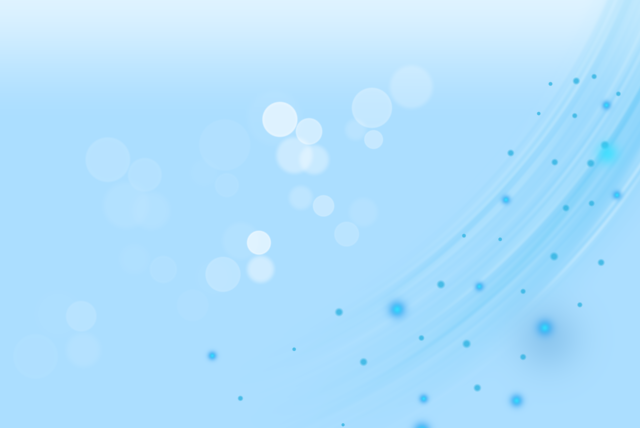
A WebGL 1 fragment shader for this background:

```glsl
precision highp float;
uniform vec2 u_resolution;

#define SKY vec3(0.67, 0.87, 1.0)
#define SKY_TOP vec3(0.88, 0.955, 1.0)
#define RIBBON vec3(0.41, 0.79, 0.97)
#define SHADOW vec3(0.45, 0.70, 0.88)
#define DOT vec3(0.18, 0.70, 0.88)
#define HALO vec3(0.16, 0.62, 0.94)
#define CORE vec3(0.20, 0.88, 1.0)
#define ARC_CENTRE vec2(0.0, 1.586)
#define DOT_COUNT 34
#define ECHO_SCALE 1.27
#define ECHO_STRENGTH 0.24

float hash(float n) {
  n = fract(n * 0.1031);
  n *= n + 33.33;
  return fract(n * (n + n));
}

float noise(float x) {
  float f = fract(x);
  return mix(hash(floor(x)), hash(floor(x) + 1.0), f * f * (3.0 - 2.0 * f));
}

float gauss(float x) {
  return exp(-x * x);
}

// Translucent disc with a slightly brighter rim
float disc(vec2 p, float radius, float blur) {
  float d = length(p);
  float rim = 0.88 + 0.12 * smoothstep(0.8, 0.97, d / radius);
  return rim * (1.0 - smoothstep(radius - blur, radius + blur, d));
}

// Light left unblocked by two discs placed either side of a midpoint
float pairGap(vec2 p, vec2 mid, vec2 arm, vec2 radii, vec2 alpha, float blur) {
  p -= mid;
  return (1.0 - alpha.x * disc(p - arm, radii.x, blur))
       * (1.0 - alpha.y * disc(p + arm, radii.y, blur));
}

// Four clusters, each a crisp pair and a blurred pair
float bokeh(vec2 p) {
  float crisp = 0.0025, soft = 0.009;
  float gap = pairGap(p, vec2(0.688, 0.707), vec2(-0.034, 0.014), vec2(0.041, 0.031), vec2(0.66, 0.52), crisp);
  gap *= pairGap(p, vec2(0.711, 0.632), vec2(-0.023, 0.005), vec2(0.041, 0.033), vec2(0.43, 0.40), soft);
  gap *= pairGap(p, vec2(0.563, 0.396), vec2(0.042, 0.037), vec2(0.028, 0.041), vec2(0.68, 0.23), crisp);
  gap *= pairGap(p, vec2(0.586, 0.404), vec2(-0.023, 0.033), vec2(0.042, 0.030), vec2(0.10, 0.50), soft);
  gap *= pairGap(p, vec2(0.871, 0.711), vec2(-0.002, 0.037), vec2(0.047, 0.022), vec2(0.33, 0.36), crisp);
  gap *= pairGap(p, vec2(0.896, 0.747), vec2(0.065, 0.050), vec2(0.049, 0.023), vec2(0.26, 0.19), soft);
  gap *= pairGap(p, vec2(0.783, 0.486), vec2(-0.027, 0.033), vec2(0.025, 0.029), vec2(0.36, 0.21), crisp);
  gap *= pairGap(p, vec2(0.776, 0.521), vec2(-0.073, 0.017), vec2(0.026, 0.032), vec2(0.25, 0.12), soft);
  return 1.0 - gap;
}

// Curved ribbons fanning out from the upper right
vec3 addRibbons(vec3 col, vec2 p) {
  vec2 q = p - ARC_CENTRE;
  float r = length(q);
  float angle = atan(q.x, -q.y);
  float band = smoothstep(1.48, 1.58, r) * (1.0 - smoothstep(1.78, 1.88, r));
  float reach = band * smoothstep(0.32, 0.95, angle);
  float inner = gauss((r - 1.57) / 0.035);
  float outer = gauss((r - 1.71) / 0.065);
  float grain = noise(r * 60.0 + angle * 3.0);
  float tint = (0.16 + 0.3 * inner + 0.52 * outer) * (0.7 + 0.5 * grain);
  col = mix(col, RIBBON, reach * tint);
  float sheen = noise(r * 130.0 - angle * 5.0) * noise(r * 37.0 + angle * 4.0);
  return mix(col, vec3(0.88, 0.96, 1.0), 0.5 * reach * sheen);
}

vec3 addGlow(vec3 col, vec2 p, float radius) {
  float d = length(p) / radius;
  col = mix(col, HALO, 0.85 * gauss(d * 1.5));
  return mix(col, CORE, 0.9 * gauss(d * 3.2));
}

// Small dots scattered along the arc, some of them glowing
vec3 addDots(vec3 col, vec2 p) {
  for (int i = 0; i < DOT_COUNT; i++) {
    float n = float(i);
    float angle = mix(0.2, 1.08, sqrt((n + hash(n + 5.0)) / float(DOT_COUNT)));
    float limit = min(1.88, min(1.58 / cos(angle), 1.48 / sin(angle)));
    float r = mix(1.5, limit, fract(n * 0.618 + 0.2 * hash(n + 71.0)));
    vec2 q = p - ARC_CENTRE - r * vec2(sin(angle), -cos(angle));
    float size = mix(0.004, 0.010, hash(n + 133.0));
    if (mod(n, 6.0) < 0.5) col = addGlow(col, q, 0.015);
    else col = mix(col, DOT, 0.8 * (1.0 - smoothstep(size * 0.4, size * 1.3, length(q))));
  }
  return col;
}

void main() {
  vec2 p = gl_FragCoord.xy / u_resolution.y;
  vec3 col = mix(SKY, SKY_TOP, smoothstep(0.71, 1.04, p.y));
  col = addRibbons(col, p);

  // Bokeh and its larger, fainter echo
  vec2 echo = vec2(0.654, 0.721) + (p - vec2(0.252, 0.627)) / ECHO_SCALE;
  col = mix(col, vec3(1.0), ECHO_STRENGTH * bokeh(echo));
  col = mix(col, vec3(1.0), bokeh(p));

  // Dim patch beneath the lower right glow
  col = mix(col, SHADOW, 0.5 * gauss(length(p - vec2(1.28, 0.21)) / 0.075));
  col = addDots(col, p);

  // Main glows
  col = mix(col, CORE, 0.75 * gauss(length(p - vec2(1.42, 0.641)) / 0.024));
  col = addGlow(col, p - vec2(0.928, 0.277), 0.029);
  col = addGlow(col, p - vec2(1.273, 0.234), 0.028);
  col = addGlow(col, p - vec2(1.207, 0.064), 0.022);
  col = addGlow(col, p - vec2(0.986, -0.006), 0.028);
  gl_FragColor = vec4(col, 1.0);
}
```
